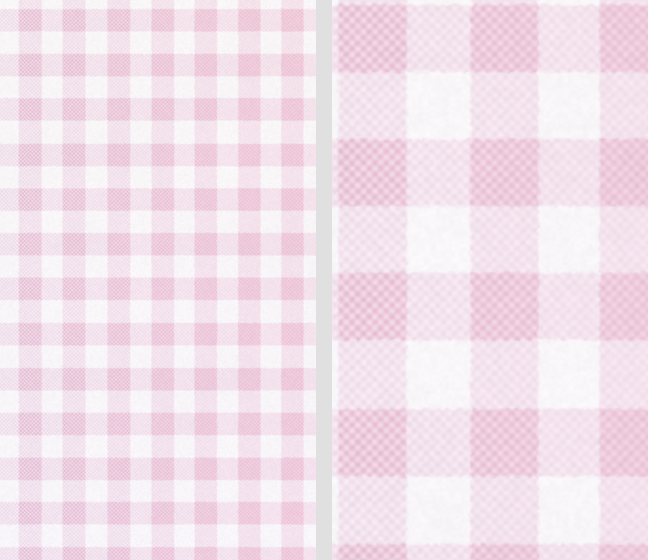
Left, the full canvas; right, a detail of the centre.
Reproduce this pattern procedurally as a Shadertoy shader.

```glsl
const vec3 PAPER = vec3(0.972, 0.964, 0.972);
const vec3 TINT_SINGLE = vec3(0.952, 0.890, 0.930);
const vec3 TINT_DOUBLE = vec3(0.928, 0.796, 0.863);
const float TAU = 6.2831853;

float hash(vec2 p) {
    vec3 q = fract(vec3(p.xyx) * 0.1031);
    q += dot(q, q.yzx + 33.33);
    return fract((q.x + q.y) * q.z);
}

float valueNoise(vec2 p) {
    vec2 cell = floor(p);
    vec2 f = fract(p);
    f = f * f * (3.0 - 2.0 * f);
    float low = mix(hash(cell), hash(cell + vec2(1, 0)), f.x);
    float high = mix(hash(cell + vec2(0, 1)), hash(cell + vec2(1, 1)), f.x);
    return mix(low, high, f.y);
}

// Coverage of a band centred on each whole number, with slight placement jitter
float bandCoverage(float phase, float halfWidth, float blur, float seed) {
    float index = floor(phase + 0.5);
    float jitter = (hash(vec2(index + 20.0, seed)) - 0.5) * 0.02;
    float d = abs(phase - index - jitter) - halfWidth;
    return 1.0 - smoothstep(-blur, blur, d);
}

// Fine diagonal dot screen in -1..1, faded where pixels cannot resolve it
float dotScreen(vec2 p, float pitch, float pixel) {
    vec2 diagonal = vec2(p.x + p.y, p.x - p.y) * 0.70711;
    vec2 wave = cos(TAU * diagonal / pitch);
    float visible = 1.0 - smoothstep(0.3, 0.6, pixel / pitch);
    return 0.5 * (wave.x + wave.y) * visible;
}

void mainImage(out vec4 fragColor, in vec2 fragCoord) {
    float pixel = 1.0 / iResolution.x;
    vec2 p = fragCoord * pixel;
    float height = fragCoord.y / iResolution.y;

    // Gingham bands; the columns narrow gently to the right
    float column = (p.x - 0.095) / 0.141;
    column += 0.003 * column * column;
    float row = (p.y - 0.005) / 0.142;
    float ragged = (valueNoise(p * 260.0) - 0.5) * 0.022;
    float blur = max(pixel, 0.0025) / 0.142;
    float vertical = bandCoverage(column + ragged, 0.258, blur, 3.0);
    float horizontal = bandCoverage(row - ragged, 0.25, blur, 17.0);

    // Overlaps print darker than single bands
    vec3 color = mix(PAPER, TINT_SINGLE, max(vertical, horizontal));
    color = mix(color, TINT_DOUBLE, vertical * horizontal);
    float ink = 0.5 * (vertical + horizontal);

    // Mauve print on the left, clearer pink on the right
    float side = p.x - 0.5;
    color += ink * side * vec3(0.018, -0.012, -0.012);

    // Halftone texture, stronger on the left
    float screen = dotScreen(p, 0.0085, pixel);
    float strength = mix(0.9, 0.4, smoothstep(0.1, 0.8, p.x));
    color += screen * strength * ink * vec3(0.035, 0.085, 0.055);

    // Paper grain, broad unevenness and a cool drift towards the bottom
    float grain = valueNoise(p * 150.0) + valueNoise(p * 310.0 + 7.0) - 1.0;
    float mottling = valueNoise(p * 7.0 + 31.0) - 0.5;
    color += grain * 0.016 + mottling * 0.008;
    color += (0.5 - height) * vec3(-0.005, -0.003, 0.011);

    fragColor = vec4(clamp(color, 0.0, 1.0), 1.0);
}
```
